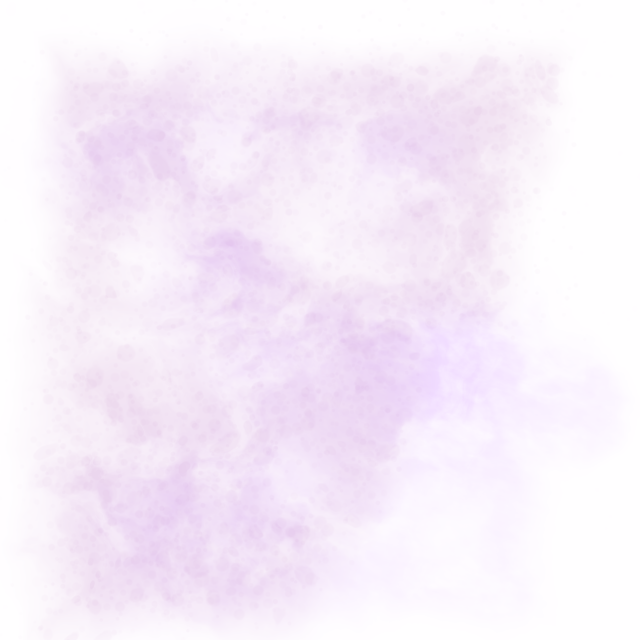
Write a WebGL 2 fragment shader that draws this background.

```glsl
#version 300 es
precision highp float;
// Pale watercolour on white paper: a rosy wash and a violet wash are multiplied.
// Soft boxes and blobs place the pigment; noise mottles it, and round dabs in
// jittered grids give its blotted edges and the splatter around them.
uniform vec2 u_resolution;
out vec4 fragColor;

float hash(vec2 p) {
  vec3 q = fract(vec3(p.xyx) * 0.1031);
  q += dot(q, q.yzx + 33.33);
  return fract((q.x + q.y) * q.z);
}

float noise(vec2 p) {
  vec2 i = floor(p), f = fract(p);
  f = f * f * (3.0 - 2.0 * f);
  return mix(mix(hash(i), hash(i + vec2(1, 0)), f.x),
             mix(hash(i + vec2(0, 1)), hash(i + vec2(1, 1)), f.x), f.y);
}

float fbm(vec2 p) {
  float sum = 0.0, amp = 0.5;
  for (int i = 0; i < 5; i++) {
    sum += amp * noise(p);
    p = mat2(1.6, 1.2, -1.2, 1.6) * p + 7.3;
    amp *= 0.5;
  }
  return sum;
}

float blob(vec2 p, vec2 centre, vec2 radius) {
  vec2 q = (p - centre) / radius;
  return exp(-dot(q, q));
}

float softBox(vec2 p, vec2 low, vec2 high, float blur) {
  vec2 d = min(p - low, high - p);
  return smoothstep(-blur, blur, min(d.x, d.y));
}

// Density of the rosy wash, with bare patches taken out
float roseWash(vec2 p) {
  float upper = softBox(p, vec2(0.10, 0.49), vec2(0.87 - 0.09 * (0.9 - p.y) / 0.4, 0.90), 0.055);
  float lower = softBox(p, vec2(0.075, 0.04), vec2(0.64, 0.54), 0.065);
  lower *= 1.0 - smoothstep(0.0, 0.16, p.x - 0.34 - 0.75 * p.y);
  float bare = 0.75 * blob(p, vec2(0.22, 0.59), vec2(0.065, 0.07))
             + 0.55 * blob(p, vec2(0.20, 0.465), vec2(0.12, 0.045))
             + 0.50 * blob(p, vec2(0.355, 0.78), vec2(0.05, 0.06))
             + 0.55 * blob(p, vec2(0.50, 0.63), vec2(0.07, 0.05))
             + 0.45 * blob(p, vec2(0.57, 0.72), vec2(0.10, 0.07))
             + 0.35 * blob(p, vec2(0.60, 0.59), vec2(0.09, 0.04))
             + 0.45 * blob(p, vec2(0.40, 0.42), vec2(0.12, 0.04))
             + 0.65 * blob(p, vec2(0.47, 0.25), vec2(0.07, 0.06));
  return max(upper, lower) * (1.0 - min(bare, 0.9));
}

// Density of the violet wash: pools of pigment over a faint lower-right sheet
float violetWash(vec2 p) {
  float sheet = softBox(p, vec2(0.36, 0.06), vec2(0.83, 0.50), 0.06);
  sheet = max(sheet, 1.0 - smoothstep(0.07, 0.13, distance(p, vec2(0.865, 0.365))));
  sheet *= 1.0 - 0.7 * blob(p, vec2(0.71, 0.165), vec2(0.06, 0.05));
  return 0.42 * sheet
       + 0.85 * blob(p, vec2(0.715, 0.41), vec2(0.10, 0.12))
       + 0.80 * blob(p, vec2(0.35, 0.59), vec2(0.10, 0.12))
       + 0.70 * blob(p, vec2(0.28, 0.19), vec2(0.14, 0.14))
       + 0.55 * blob(p, vec2(0.62, 0.74), vec2(0.10, 0.10))
       + 0.50 * blob(p, vec2(0.36, 0.81), vec2(0.18, 0.08))
       + 0.45 * blob(p, vec2(0.18, 0.75), vec2(0.09, 0.07))
       + 0.30 * blob(p, vec2(0.52, 0.47), vec2(0.16, 0.10));
}

// Chance of loose drops around the upper and left edges
float splatter(vec2 p) {
  return max(softBox(p, vec2(0.08, 0.48), vec2(0.89, 0.98), 0.07),
             softBox(p, vec2(0.03, 0.03), vec2(0.38, 0.75), 0.06));
}

// Round dabs, one per jittered cell, kept where the wash is dense enough
float dabs(vec2 p, float cells, float drops) {
  float cover = 0.0;
  vec2 home = floor(p * cells);
  for (int y = -1; y <= 1; y++)
  for (int x = -1; x <= 1; x++) {
    vec2 id = home + vec2(x, y);
    vec2 centre = (id + vec2(hash(id + cells), hash(id + cells + 41.7))) / cells;
    float size = hash(id + 83.1 + cells);
    float wash = roseWash(centre);
    float density = max(0.85 * wash, drops * splatter(centre));
    float radius = (0.13 + 0.42 * size * size * mix(0.35, 1.0, wash)) / cells;
    float shape = 1.0 - smoothstep(0.75 * radius, radius + 0.002, distance(p, centre));
    float kept = smoothstep(-0.05, 0.15, density - hash(id + 19.9 + cells));
    cover = max(cover, shape * kept * mix(0.45, 1.0, hash(id + 5.3)));
  }
  return cover;
}

void main() {
  vec2 p = gl_FragCoord.xy / u_resolution;
  vec2 warp = vec2(fbm(p * 9.0), fbm(p * 9.0 + 31.0)) - 0.48;
  vec2 q = p + 0.07 * warp;
  float mottle = smoothstep(0.25, 0.70, fbm(p * 16.0 + 3.0 * warp));
  float grain = fbm(mat2(0.9, 0.35, -0.35, 0.9) * p * vec2(45.0, 85.0));

  float blots = 0.45 * dabs(q, 22.0, 0.0) + 0.35 * dabs(p, 40.0, 0.12)
              + 0.30 * dabs(p, 75.0, 0.30);
  float rose = roseWash(q) * (0.42 + 0.35 * mottle) + 0.5 * blots;
  float violet = violetWash(q) * (0.45 + 0.6 * mottle + 0.7 * (grain - 0.48));

  vec3 colour = vec3(1.0, 0.995, 1.0);
  colour *= mix(vec3(1.0), vec3(0.935, 0.870, 0.936), min(rose, 1.05));
  colour *= mix(vec3(1.0), vec3(0.960, 0.905, 1.005), clamp(violet, 0.0, 1.3));
  fragColor = vec4(clamp(colour, 0.0, 1.0), 1.0);
}
```
